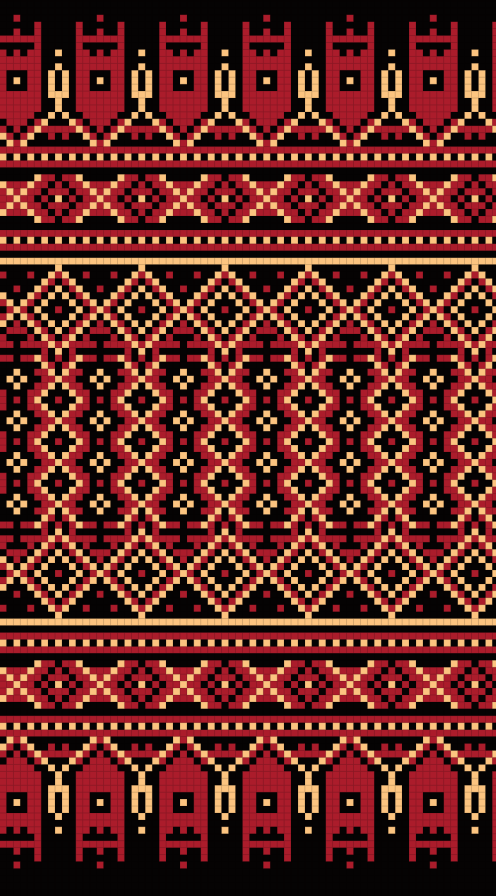
A Shadertoy shader for this pattern:

```glsl
// Woven folk textile: stitched bands of diamonds, flowers, crosses and shields.
// Each point snaps to a stitch, which is folded by mirror symmetry into one
// small motif cell and coloured by diamond distances. Supersampled for edges.

const vec3 BLACK = vec3(0.02, 0.01, 0.01);
const vec3 RED = vec3(0.67, 0.11, 0.17);
const vec3 GOLD = vec3(0.99, 0.77, 0.50);

// Thread codes: 0 black, 1 red, 2 gold.
// c: stitches from the flower axis (0..6), k: stitches from the middle row.

// Flower columns between chains of small diamonds
int chainBand(int c, int k) {
    int b = abs((k + 3) % 6 - 3);
    int ring = 6 - c + b;
    int flower = c + 3 - b;
    if (ring == 3) return 2;
    if (ring == 0) return 1;
    if (ring < 3) return 0;
    if (flower == 1) return 2;
    if (c == 0 && b == 0) return 1;
    return ring < 6 && c > 1 ? 1 : 0;
}

// Large concentric diamonds, with chevrons leading into the chains
int diamondBand(int c, int k) {
    int d = 6 - c + abs(k - 19);
    if (d == 6 || d == 3) return 2;
    if (d == 0 || d == 5) return 1;
    if (d < 6) return 0;
    if (k < 13) {
        if (d == 10 && c > 2) return 2;
        if (d == 7 || d == 9) return 1;
        return k == 12 && c > 0 && c < 3 ? 1 : 0;
    }
    if (k == 14) return c > 0 && c < 5 ? 1 : 0;
    if (c == 0 && (k == 16 || k == 22)) return 1;
    return (d == 8 && k < 19) || (c == 2 && k == 24) ? 1 : 0;
}

// Diagonal crosses alternating with small rosettes
int crossBand(int c, int k) {
    int b = abs(k - 35);
    int d = 6 - c + b;
    if (c == b || d == 0) return 2;
    if (d == 3 || (d == 1 && b == 0)) return 0;
    return c < b && b == 3 ? 0 : 1;
}

// Shields with horns, between branching gold stems
int shieldBand(int c, int k) {
    int a = 6 - c;
    int s = c - (k - 42);
    // Gold branches and stem
    if (k < 49 && s == 0) return 2;
    if (a == 0 && (k == 49 || k == 50 || k == 54 || k == 56)) return 2;
    if (a == 1 && k > 49 && k < 54) return 2;
    // Stepped motif under the branches
    if (s > 0 && k < 49) return (k == 45 && a < 3) || (k == 44 && a == 1) ? 1 : 0;
    if (s == -1 && k < 47) return 1;
    // Shield body with a gold eye
    int eye = max(c, abs(k - 52));
    if (eye == 0) return 2;
    if (eye == 1) return 0;
    if (k < 56) return c < 4 && s <= -3 ? 1 : 0;
    // Battlements and crown
    if (k == 56) return c == 0 || c == 2 || c == 3 ? 1 : 0;
    if (c == 3 && k < 61) return 1;
    if (k == 58) return c < 3 ? 1 : 0;
    return (k == 59 && c == 0) || (k == 61 && c == 0) ? 1 : 0;
}

int thread(int c, int k) {
    if (k < 11) return chainBand(c, k);
    if (k < 26) return diamondBand(c, k);
    if (k == 26) return 2;
    if (k == 27 || k == 31 || k == 39) return 0;
    // Dotted ribbons edged in red
    if (k == 29 || k == 41) return c % 2 == 0 ? 2 : 0;
    if (k == 28 || k == 30 || k == 40 || k == 42) return 1;
    if (k < 39) return crossBand(c, k);
    return shieldBand(c, k);
}

vec3 textile(vec2 p) {
    vec2 q = p * 129.08 - vec2(2.7, 0.92);
    vec2 stitch = floor(q + 0.5);
    int c = int(abs(mod(stitch.x + 6.0, 12.0) - 6.0));
    int t = thread(c, int(abs(stitch.y)));
    vec3 col = t == 2 ? GOLD : t == 1 ? RED : BLACK;
    // Faint seam around each stitch
    vec2 f = abs(q - stitch);
    return col * (1.0 - 0.22 * smoothstep(0.40, 0.5, max(f.x, f.y)));
}

void mainImage(out vec4 fragColor, in vec2 fragCoord) {
    vec3 sum = vec3(0.0);
    for (int i = 0; i < 16; i++) {
        vec2 jitter = (vec2(i % 4, i / 4) + 0.5) / 4.0 - 0.5;
        sum += textile((fragCoord + jitter - 0.5 * iResolution.xy) / iResolution.y);
    }
    fragColor = vec4(sum / 16.0, 1.0);
}
```
